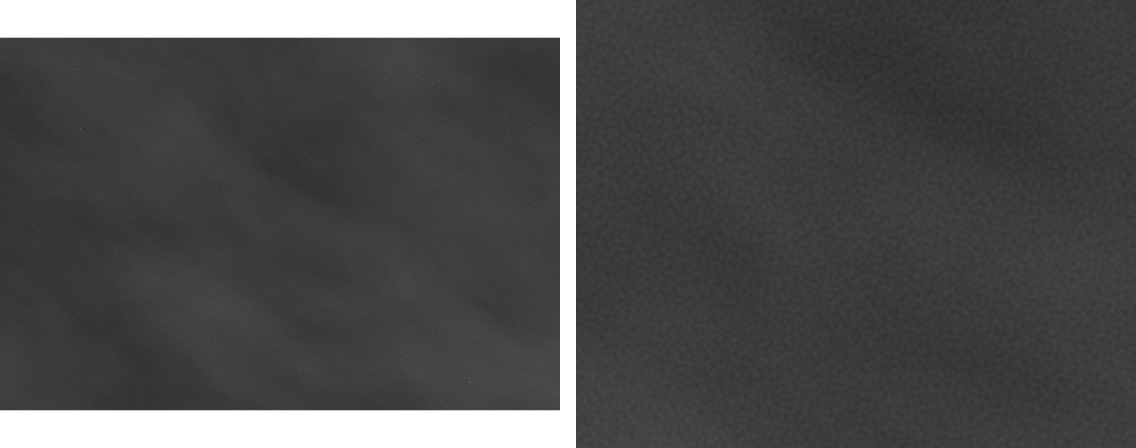
Left: the whole. Right: its middle third, enlarged.
A Shadertoy shader for this texture:

```glsl
// A dim grey field of soft, smoky cloud between two white bands.
// Warped gradient noise, stretched along a falling diagonal, makes the wisps;
// a broad slope of light, fine film grain and a few pale specks finish it.

#define BAND_HEIGHT 0.0842     // white band, share of the canvas height
#define BASE_TONE 0.238        // mean grey of the cloud
#define LIGHT_SLOPE 0.038      // brightening toward the lower right
#define WISP_CONTRAST 0.050
#define WISP_SCALE 4.2         // wisps per canvas height
#define WISP_STRETCH 2.1       // length over width
#define WISP_ANGLE -0.56       // radians
#define WARP_AMOUNT 0.055
#define GRAIN_SCALE 265.0
#define GRAIN_CONTRAST 0.038
#define SPECK_COUNT 7
#define SPECK_RADIUS 0.0017

vec2 hash22(vec2 p) {
    vec3 h = fract(p.xyx * vec3(0.1031, 0.1030, 0.0973));
    h += dot(h, h.yzx + 33.33);
    return fract((h.xx + h.yz) * h.zy);
}

vec2 latticeGradient(vec2 cell) {
    float angle = 6.2832 * hash22(cell).x;
    return vec2(cos(angle), sin(angle));
}

float gradientNoise(vec2 p) {
    vec2 cell = floor(p), f = fract(p);
    vec2 ease = f * f * f * (f * (f * 6.0 - 15.0) + 10.0);
    vec2 e = vec2(0.0, 1.0);
    float a = dot(latticeGradient(cell), f);
    float b = dot(latticeGradient(cell + e.yx), f - e.yx);
    float c = dot(latticeGradient(cell + e.xy), f - e.xy);
    float d = dot(latticeGradient(cell + e.yy), f - e.yy);
    return mix(mix(a, b, ease.x), mix(c, d, ease.x), ease.y);
}

mat2 rotation(float angle) {
    float c = cos(angle), s = sin(angle);
    return mat2(c, -s, s, c);
}

// Octaves turn slightly so their lattices never line up.
float fbm(vec2 p) {
    float sum = 0.0, weight = 1.0;
    for (int octave = 0; octave < 5; octave++) {
        sum += weight * gradientNoise(p);
        p = rotation(0.17) * p * 1.93 + vec2(17.3, 9.1);
        weight *= 0.58;
    }
    return sum;
}

// Diagonal wisps, bent by a slower noise, over broad patches.
float cloud(vec2 p) {
    vec2 warp = vec2(gradientNoise(p * 4.0 + 31.0),
                     gradientNoise(p * 4.0 + 57.0));
    vec2 along = rotation(WISP_ANGLE) * (p + WARP_AMOUNT * warp);
    vec2 stretched = along * WISP_SCALE * vec2(1.0 / WISP_STRETCH, 1.0);
    float patches = gradientNoise(along * vec2(1.3, 2.2) + 73.0);
    return fbm(stretched + 40.0) + 0.55 * patches;
}

float specks(vec2 p, float aspect, float pixel) {
    float light = 0.0;
    for (int i = 0; i < SPECK_COUNT; i++) {
        vec2 seed = hash22(vec2(float(i) + 3.0, 11.0));
        float dist = length(p - seed * vec2(aspect, 1.0));
        float strength = 0.05 + 0.13 * hash22(seed * 91.0).y;
        light += strength * (1.0 - smoothstep(0.0, SPECK_RADIUS + pixel * 0.5, dist));
    }
    return light;
}

void mainImage(out vec4 fragColor, in vec2 fragCoord) {
    float pixel = 1.0 / iResolution.y;
    float aspect = iResolution.x * pixel;
    vec2 p = fragCoord * pixel;

    // Broad light, then cloud
    float slope = 0.85 * (p.x / aspect - 0.5) - 0.45 * (p.y - 0.5);
    float tone = BASE_TONE + LIGHT_SLOPE * slope + WISP_CONTRAST * cloud(p);

    // Film grain and specks
    vec2 grainPoint = rotation(0.6) * p * GRAIN_SCALE + 400.0;
    tone += GRAIN_CONTRAST * gradientNoise(grainPoint);
    tone += specks(p, aspect, pixel);

    // White bands with antialiased edges
    float inside = 0.5 - abs(p.y - 0.5) - BAND_HEIGHT;
    float field = clamp(inside / pixel + 0.5, 0.0, 1.0);
    fragColor = vec4(vec3(mix(1.0, tone, field)), 1.0);
}
```
